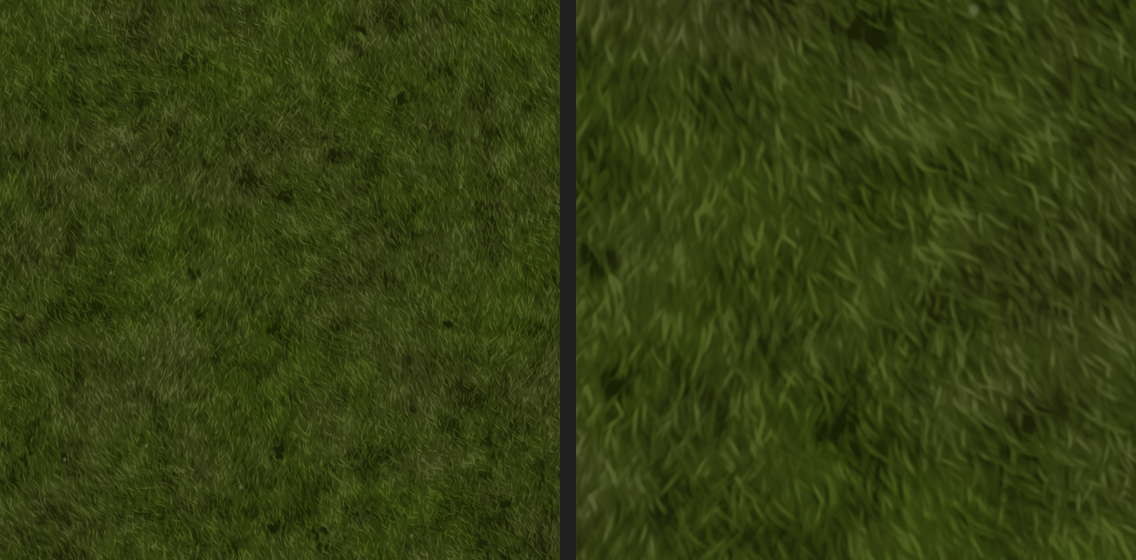
Left: the whole. Right: its middle third, enlarged.
A three.js fragment shader for this texture:

```glsl
// Dense mossy grass seen from above: soft curved blades over dim, patchy turf.
varying vec2 vUv;

vec2 hash2(vec2 p) {
  vec3 q = fract(p.xyx * vec3(0.1031, 0.1030, 0.0973));
  q += dot(q, q.yzx + 33.33);
  return fract((q.xx + q.yz) * q.zy);
}

float gradientNoise(vec2 p) {
  vec2 cell = floor(p), f = fract(p);
  vec2 u = f * f * f * (f * (f * 6.0 - 15.0) + 10.0);
  vec2 e = vec2(1.0, 0.0);
  float a = dot(hash2(cell + 90.0) * 2.0 - 1.0, f);
  float b = dot(hash2(cell + 90.0 + e.xy) * 2.0 - 1.0, f - e.xy);
  float c = dot(hash2(cell + 90.0 + e.yx) * 2.0 - 1.0, f - e.yx);
  float d = dot(hash2(cell + 90.0 + e.xx) * 2.0 - 1.0, f - e.xx);
  return mix(mix(a, b, u.x), mix(c, d, u.x), u.y);
}

float fbm(vec2 p) {
  float sum = 0.0, amplitude = 0.6;
  for (int i = 0; i < 4; i++) {
    sum += amplitude * gradientNoise(p);
    p = mat2(0.8, 0.6, -0.6, 0.8) * p * 2.1 + 17.3;
    amplitude *= 0.55;
  }
  return sum;
}

// Paints one layer of blades, each with a faint shadow, onto the brightness
float paintBlades(float light, vec2 p, float layer, float lean, float mess) {
  vec2 g = p * (41.0 + 1.3 * layer) + layer * vec2(0.37, 0.61);
  vec2 home = floor(g);
  for (int y = -1; y <= 1; y++) {
    for (int x = -1; x <= 1; x++) {
      vec2 cell = home + vec2(float(x), float(y));
      vec2 place = hash2(cell + layer * 37.0);
      vec2 look = hash2(cell + layer * 53.0 + 11.0);
      float angle = lean + (look.x - 0.5) * mess;
      float s = sin(angle), c = cos(angle);
      vec2 d = g - cell - place;
      vec2 q = vec2(c * d.x + s * d.y, c * d.y - s * d.x);
      q.x += (place.x - 0.5) * 0.8 * q.y * q.y;
      float reach = 1.0 - smoothstep(0.1, 0.5 + 0.4 * place.y, abs(q.y));
      float shadow = reach * (1.0 - smoothstep(0.04, 0.24, abs(q.x + 0.08)));
      float blade = reach * (1.0 - smoothstep(0.0, 0.15, abs(q.x)));
      light *= 1.0 - 0.14 * shadow;
      light = mix(light, 0.15 + 0.95 * look.y, 0.8 * blade);
    }
  }
  return light;
}

void main() {
  vec2 p = vUv;

  // Broad fields: lean of the grass, disorder, hue patches and clumps
  float lean = 0.3 + 1.2 * gradientNoise(p * 4.0 + 3.0);
  float mess = 1.0 + 1.5 * smoothstep(-0.2, 0.4, fbm(p * 3.0 + 41.0));
  float lush = smoothstep(-0.4, 0.35, fbm(p * 5.0 + 7.0) + 0.25 * fbm(p * 20.0));
  float clump = fbm(p * 19.0 + 23.0);
  float patchTone = fbm(p * 5.0 + 61.0);

  // Blades, from the lowest layer up
  float light = 0.4 + 0.5 * clump;
  for (int i = 0; i < 14; i++) {
    light = paintBlades(light, p, float(i), lean, mess);
  }
  light = 0.5 + (light - 0.46) * 0.97 + 0.55 * clump + 0.36 * patchTone;
  light += 0.12 * gradientNoise(p * 110.0);

  // Sparse ragged hollows and small pale flecks
  vec2 g = p * 13.0;
  vec2 cell = floor(g);
  vec2 pick = hash2(cell + 5.0);
  vec2 offset = fract(g) - 0.3 - 0.4 * hash2(cell + 29.0);
  float ragged = length(offset) + 0.3 * gradientNoise(p * 75.0);
  float hollow = smoothstep(0.84, 1.0, pick.x) * (1.0 - smoothstep(0.0, 0.2, ragged));
  float fleck = step(0.93, pick.y)
    * (1.0 - smoothstep(0.01, 0.06, length(offset * vec2(1.0, 0.8))));
  light = clamp(light - 0.65 * hollow, 0.0, 1.1);

  // Olive ramp from shade to lit tips, tinted by the hue patches
  vec3 shade = vec3(0.105, 0.125, 0.022);
  vec3 olive = vec3(0.200, 0.238, 0.062);
  vec3 tips = vec3(0.325, 0.365, 0.155);
  vec3 color = mix(shade, olive, smoothstep(0.0, 0.55, light));
  color = mix(color, tips, smoothstep(0.45, 1.1, light));
  color *= mix(vec3(1.09, 1.01, 1.35), vec3(0.93, 1.02, 0.72), lush);
  color = mix(color, vec3(0.42, 0.44, 0.30), 0.7 * fleck);

  gl_FragColor = vec4(color, 1.0);
}
```
